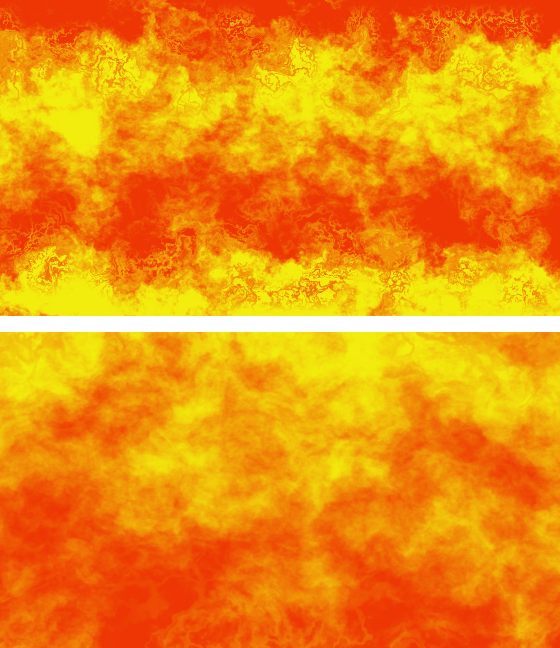
Top: the whole. Bottom: its middle third, enlarged.
Write a Shadertoy shader that draws this texture.

```glsl
// Molten fire: ragged horizontal bands of red, orange and yellow cloud with curling veins.

// Unit gradient for a lattice cell
vec2 cellGradient(vec2 cell) {
    uvec2 u = uvec2(ivec2(cell));
    uint h = (u.x * 1597334673u) ^ (u.y * 3812015801u);
    h = (h ^ (h >> 15)) * 2246822519u;
    h ^= h >> 13;
    float angle = float(h & 65535u) * 6.2832 / 65536.0;
    return vec2(cos(angle), sin(angle));
}

float gradientNoise(vec2 p) {
    vec2 i = floor(p), f = p - i;
    vec2 w = f * f * f * (f * (f * 6.0 - 15.0) + 10.0);
    vec2 e = vec2(1.0, 0.0);
    float a = dot(cellGradient(i), f);
    float b = dot(cellGradient(i + e.xy), f - e.xy);
    float c = dot(cellGradient(i + e.yx), f - e.yx);
    float d = dot(cellGradient(i + e.xx), f - e.xx);
    return mix(mix(a, b, w.x), mix(c, d, w.x), w.y);
}

// Octaves, each rotated and doubled in frequency
float fbm(vec2 p, float gain) {
    float sum = 0.0, amplitude = 1.0;
    for (int i = 0; i < 6; i++) {
        sum += amplitude * gradientNoise(p);
        p = mat2(1.6, 1.2, -1.2, 1.6) * p + 7.3;
        amplitude *= gain;
    }
    return sum;
}

// Vertical heat profile: yellow floor, red layer, yellow layer, red ceiling
float bandHeat(float y) {
    return 0.98 - 0.86 * smoothstep(0.06, 0.27, y)
                + 0.66 * smoothstep(0.3, 0.66, y)
                - 0.85 * smoothstep(0.78, 0.98, y);
}

// Thin curling lines along the zero crossings of noise
float veinLines(vec2 p) {
    return 1.0 - smoothstep(0.02, 0.11, abs(gradientNoise(p)));
}

vec3 fire(vec2 p) {
    // Turbulence grows away from the middle
    float offCentre = abs(p.y - 0.5);
    float rough = smoothstep(0.06, 0.36, offCentre);
    vec2 warp = vec2(fbm(p * 7.0 + 11.7, 0.6), fbm(p * 7.0 + vec2(41.2, 63.9), 0.6));
    vec2 q = p + warp * mix(0.03, 0.09, rough);

    // Bands broken up by clouds and fine mottling
    float cloud = fbm(q * vec2(4.4, 5.8) + vec2(23.4, 5.8), 0.64);
    float mottle = fbm(p * vec2(24.0, 30.0) + vec2(9.1, 33.7), 0.7);
    float heat = bandHeat(q.y) + 0.75 * cloud + 0.2 * mottle;
    heat = 0.5 + (heat - 0.5) * mix(1.0, 1.3, rough);
    heat = smoothstep(-0.12, 1.14, heat);

    // Coarse and fine veins invert the heat in scattered patches
    float patches = smoothstep(-0.15, 0.2, gradientNoise(p * 5.0 + 87.5));
    float fade = 1.0 - smoothstep(0.42, 0.5, offCentre);
    float veins = max(veinLines(q * 15.0 + 3.1), 0.8 * veinLines(q * 27.0 + 51.3));
    heat = mix(heat, 1.0 - heat, 0.7 * veins * patches * fade * mix(0.1, 1.0, rough));

    return mix(vec3(0.93, 0.21, 0.015), vec3(0.95, 0.93, 0.05), heat);
}

void mainImage(out vec4 fragColor, in vec2 fragCoord) {
    // Four samples per pixel smooth the edges
    vec3 color = vec3(0.0);
    for (int i = 0; i < 4; i++) {
        vec2 offset = vec2(i & 1, i >> 1) * 0.5 - 0.25;
        color += fire((fragCoord + offset) / iResolution.y);
    }
    fragColor = vec4(color / 4.0, 1.0);
}
```
